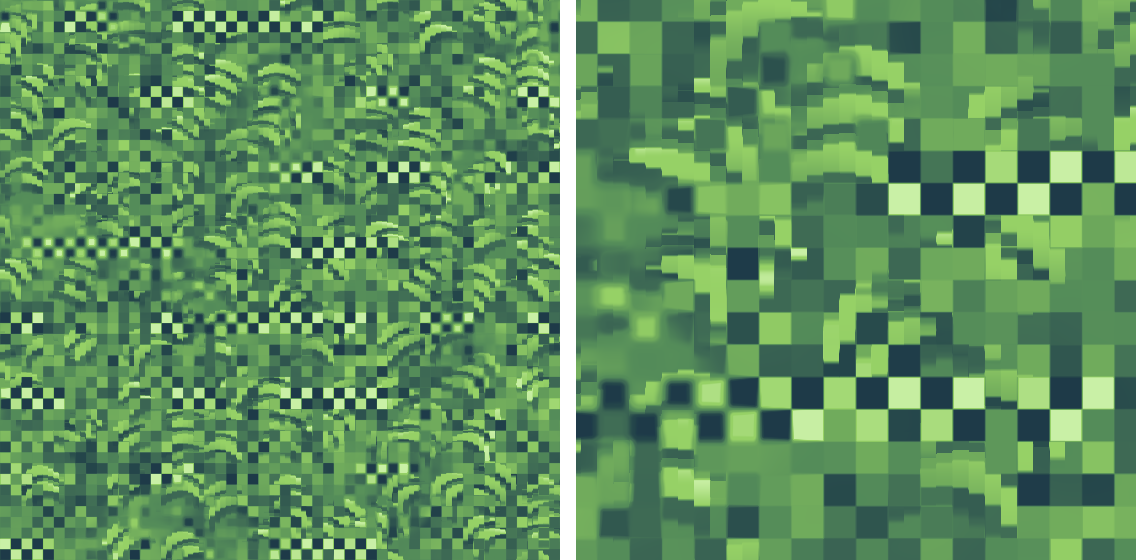
Left, the full canvas; right, a detail of the centre.
This pattern is drawn by a WebGL 1 fragment shader. Its source:

```glsl
precision highp float;
uniform vec2 u_resolution;

const float TILES = 52.0;   // mosaic tiles across the canvas
const float FANS = 11.0;    // leaf fans across the canvas

float hash(vec2 p) {
  vec3 q = fract(p.xyx * vec3(0.1031, 0.1030, 0.0973));
  q += dot(q, q.yzx + 33.33);
  return fract((q.x + q.y) * q.z);
}

mat2 rotation(float a) {
  return mat2(cos(a), sin(a), -sin(a), cos(a));
}

// Layered sines, roughly -1 to 1
float waves(vec2 p) {
  float sum = 0.0;
  float amplitude = 0.5;
  for (int i = 0; i < 4; i++) {
    p = rotation(1.1) * p * 1.6 + 2.3;
    sum += amplitude * sin(p.x + 1.3 * sin(p.y));
    amplitude *= 0.6;
  }
  return sum;
}

// Tone and opacity of one tile; some rows hold pale and navy checkers
vec2 tile(vec2 cell) {
  float h = hash(cell);
  float checker = mod(cell.x + cell.y, 2.0);
  float band = floor(cell.y / 7.0);
  float group = floor((cell.x + 2.0 * band) / 5.0);
  float accent = step(mod(cell.y, 7.0), 1.5)
               * step(0.56, hash(vec2(group, band) + 17.0))
               * step(0.18, hash(cell + 71.0));
  float plain = 0.03 + 0.8 * mix(h, checker, 0.15);
  float contrast = mix(0.04, 0.9 + 0.1 * h, checker);
  float solid = step(0.66, hash(cell + 131.0));
  return vec2(mix(plain, contrast, accent), max(accent, solid));
}

// Tiles joined by edges of the given softness
vec2 mosaic(vec2 p, float softness) {
  vec2 i = floor(p - 0.5);
  vec2 f = smoothstep(0.5 - softness, 0.5 + softness, fract(p - 0.5));
  vec2 low = mix(tile(i), tile(i + vec2(1.0, 0.0)), f.x);
  vec2 high = mix(tile(i + vec2(0.0, 1.0)), tile(i + 1.0), f.x);
  return mix(low, high, f.y);
}

// Staircase with slightly smoothed risers
float stairs(float x, float width) {
  return floor(x) + smoothstep(1.0 - width, 1.0, fract(x));
}

// Stacked bent leaves: x = leaf mask, y = shadow mask, z = leaf tone
vec3 leafFan(vec2 p, vec2 id, float blur) {
  float h = hash(id + 5.0);
  float k = hash(id + 29.0);
  p = rotation((h - 0.5) * 1.7) * p;
  float bend = mix(0.5, 1.8, k);
  float y = p.y + bend * p.x * p.x - 0.08;
  float spacing = 0.32;
  float row = clamp(floor(y / spacing + 0.5), -1.0, step(0.5, h));
  float size = mix(0.27, 0.45, hash(id + row + 43.0));
  float along = p.x / size;
  float thickness = 0.1 * (1.0 - 0.45 * along * along);
  float offset = y - row * spacing;
  float d = max(abs(offset) - thickness, abs(p.x) - size);
  float shade = max(abs(offset + 0.13) - 0.11, abs(p.x + 0.03) - size);
  float present = step(0.12, hash(id + 83.0));
  float tone = 0.81 + 0.1 * along * sign(k - 0.5) + 0.5 * offset;
  return vec3(present * (1.0 - smoothstep(-blur, blur, d)),
              present * (1.0 - smoothstep(-0.03, 0.06, shade)),
              tone + 0.14 * (hash(id + 61.0) - 0.5));
}

// Navy through leaf green to pale lime
vec3 palette(float t) {
  vec3 c = mix(vec3(0.10, 0.20, 0.28), vec3(0.14, 0.27, 0.29), smoothstep(0.0, 0.09, t));
  c = mix(c, vec3(0.24, 0.41, 0.33), smoothstep(0.09, 0.27, t));
  c = mix(c, vec3(0.33, 0.55, 0.35), smoothstep(0.27, 0.45, t));
  c = mix(c, vec3(0.44, 0.67, 0.36), smoothstep(0.45, 0.65, t));
  c = mix(c, vec3(0.59, 0.82, 0.40), smoothstep(0.65, 0.84, t));
  return mix(c, vec3(0.79, 0.94, 0.65), smoothstep(0.88, 0.97, t));
}

void main() {
  float pixel = 1.0 / min(u_resolution.x, u_resolution.y);
  vec2 uv = gl_FragCoord.xy * pixel;

  // Soft ground with tiles of varying contrast
  float smear = smoothstep(0.1, 0.8, waves(uv * 7.0 + 4.0));
  float ground = 0.48 + 0.2 * waves(uv * vec2(9.0, 15.0));
  float softness = max(pixel * TILES * 0.7, mix(0.04, 0.35, smear));
  vec2 cell = mosaic(uv * TILES, softness);
  float tone = mix(ground, cell.x, max(cell.y, mix(0.85, 0.25, smear)));

  // Leaves with stepped edges, partly covered by solid tiles
  float steps = TILES * 2.0;
  vec2 stepped = vec2(stairs(uv.x * steps, pixel * steps) / steps, uv.y);
  vec2 p = stepped * FANS;
  float blur = max(pixel * FANS, 0.012);
  float uncovered = 1.0 - cell.y;
  for (int j = -1; j <= 1; j++) {
    for (int i = -1; i <= 1; i++) {
      vec2 id = floor(uv * FANS) + vec2(float(i), float(j));
      vec2 jitter = vec2(hash(id), hash(id + 11.0)) * 0.5 + 0.25;
      vec3 leaf = leafFan(p - id - jitter, id, blur);
      tone = mix(tone, 0.1, leaf.y * uncovered * 0.6);
      tone = mix(tone, leaf.z, leaf.x * uncovered);
    }
  }

  gl_FragColor = vec4(palette(clamp(tone, 0.0, 1.0)), 1.0);
}
```
